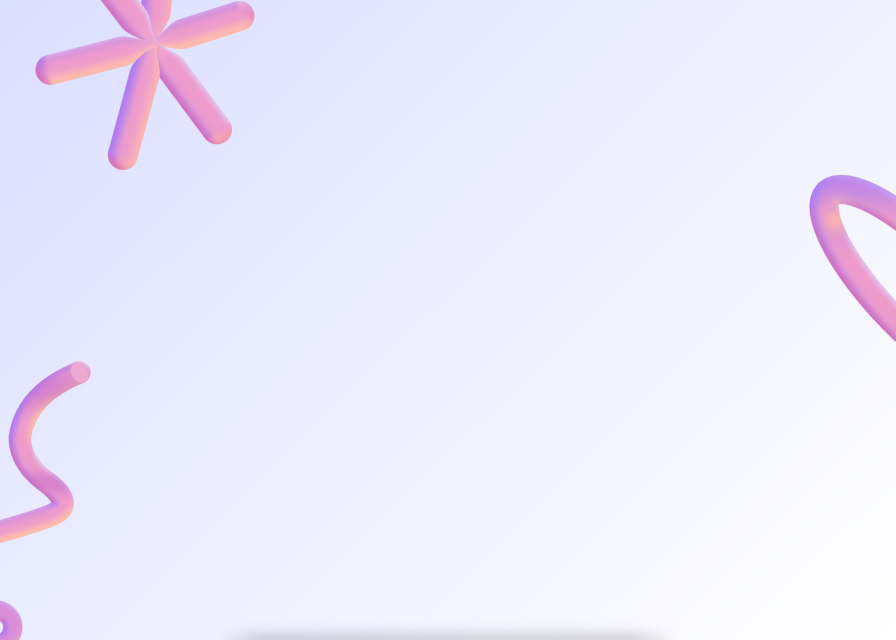
Write a Shadertoy shader that draws this background.

```glsl
// Pale lilac diagonal gradient with glossy tubes around the border: a six-armed
// star, a tilted ring, a squiggle and a small loop. Each tube is the nearest
// offset to a line, turned into a round normal and shaded by its direction.

// Vector from the closest point of segment ab to p; t is the place along it
vec2 segmentOffset(vec2 p, vec2 a, vec2 b, out float t) {
    vec2 ab = b - a;
    t = clamp(dot(p - a, ab) / dot(ab, ab), 0.0, 1.0);
    return p - a - ab * t;
}

// Candy shading from the sideways part of the tube normal
vec3 candy(vec2 n) {
    vec3 c = vec3(0.93, 0.61, 0.80);
    c = mix(c, vec3(0.67, 0.49, 0.97), smoothstep(0.0, 1.0, dot(n, vec2(-0.95, 0.25))));
    c = mix(c, vec3(1.00, 0.74, 0.67), smoothstep(0.0, 0.9, dot(n, vec2(0.45, -0.85))));
    c = mix(c, vec3(0.82, 0.43, 0.74), smoothstep(0.3, 1.1, dot(n, vec2(-0.75, -0.65))));
    return mix(c, vec3(0.88, 0.79, 0.95), smoothstep(0.4, 1.0, dot(n, vec2(0.45, 0.85))));
}

// Lay a tube over col; tint.a is the strength of a local colour
void tube(inout vec3 col, vec2 offset, float radius, vec4 tint) {
    float aa = 0.8 / iResolution.y;
    float cover = 1.0 - smoothstep(-aa, aa, length(offset) - radius);
    col = mix(col, mix(candy(offset / radius), tint.rgb, tint.a), cover);
}

vec2 bezier(vec2 a, vec2 b, vec2 c, float t) {
    return mix(mix(a, b, t), mix(b, c, t), t);
}

void star(inout vec3 col, vec2 p) {
    vec2 center = vec2(0.239, 0.932);
    vec2 tips[6] = vec2[6](vec2(0.250, 1.060), vec2(0.135, 1.068), vec2(0.374, 0.975),
                           vec2(0.339, 0.798), vec2(0.192, 0.758), vec2(0.079, 0.891));
    for (int i = 0; i < 6; i++) {
        float t;
        vec2 offset = segmentOffset(p, center, tips[i], t);
        float along = t * distance(center, tips[i]);
        float radius = 0.0235 * mix(0.3, 1.0, smoothstep(0.0, 0.05, along));
        // Deeper pink on the rounded tip, paler at the joint
        float tip = smoothstep(0.0, 0.03, distance(p, center) - distance(tips[i], center));
        vec4 tint = vec4(0.86, 0.45, 0.70, 0.6 * tip);
        if (along < 0.04) tint = vec4(0.94, 0.68, 0.80, 0.6 * (1.0 - along / 0.04));
        tube(col, offset, radius, tint);
    }
}

void ring(inout vec3 col, vec2 p) {
    vec2 center = vec2(1.443, 0.546), axis = vec2(0.70, -0.714);
    vec2 side = vec2(-axis.y, axis.x), best = vec2(9.0), previous = center + 0.212 * axis;
    for (int i = 1; i <= 64; i++) {
        float angle = 6.28319 * float(i) / 64.0, t;
        vec2 next = center + 0.212 * cos(angle) * axis + 0.065 * sin(angle) * side;
        vec2 offset = segmentOffset(p, previous, next, t);
        if (dot(offset, offset) < dot(best, best)) best = offset;
        previous = next;
    }
    // Violet crown, warm inner left bend
    float crown = smoothstep(0.64, 0.72, p.y);
    float warm = exp(-dot(p - vec2(1.305, 0.655), p - vec2(1.305, 0.655)) / 0.0007);
    vec4 tint = vec4(mix(vec3(0.68, 0.50, 0.95), vec3(1.0, 0.72, 0.65), warm),
                     max(0.7 * crown, 0.8 * warm));
    tube(col, best, 0.0228, tint);
}

void squiggle(inout vec3 col, vec2 p) {
    // Four joined quadratic curves, sharing their end points
    vec2 knots[9] = vec2[9](vec2(0.124, 0.418), vec2(0.040, 0.384), vec2(0.031, 0.316),
                            vec2(0.031, 0.281), vec2(0.066, 0.252), vec2(0.122, 0.212),
                            vec2(0.080, 0.195), vec2(0.050, 0.183), vec2(-0.030, 0.161));
    vec2 best = vec2(9.0);
    for (int i = 0; i < 48; i++) {
        int k = 2 * (i / 12);
        float s = float(i % 12) / 12.0, t;
        vec2 a = bezier(knots[k], knots[k + 1], knots[k + 2], s);
        vec2 b = bezier(knots[k], knots[k + 1], knots[k + 2], s + 1.0 / 12.0);
        vec2 offset = segmentOffset(p, a, b, t);
        if (dot(offset, offset) < dot(best, best)) best = offset;
    }
    float deep = smoothstep(0.05, 0.0, abs(p.y - 0.39)) + smoothstep(0.03, 0.0, abs(p.y - 0.245));
    tube(col, best, 0.0175, vec4(0.77, 0.43, 0.80, 0.55 * min(deep, 1.0)));

    // Flat cut end
    vec2 cut = (p - knots[0]) * mat2(0.9, 0.42, -0.42, 0.9);
    float edge = length(cut / vec2(0.0125, 0.0165)) - 1.0;
    col = mix(col, vec3(0.92, 0.66, 0.82), smoothstep(0.08, -0.08, edge));
}

void mainImage(out vec4 fragColor, in vec2 fragCoord) {
    vec2 uv = fragCoord / iResolution.xy;
    vec2 p = uv * vec2(1.4, 1.0);

    // Diagonal backdrop
    vec3 col = mix(vec3(0.860, 0.872, 1.0), vec3(1.0), 0.58 * uv.x + 0.42 * (1.0 - uv.y));

    star(col, p);
    ring(col, p);
    squiggle(col, p);

    // Small loop in the lower corner
    vec2 loopOffset = p - vec2(-0.007, 0.020);
    loopOffset -= 0.027 * normalize(loopOffset);
    tube(col, loopOffset, 0.0150, vec4(0.73, 0.48, 0.92, 0.4));

    // Soft shadow rising from the bottom edge
    float span = smoothstep(0.33, 0.42, p.x) * smoothstep(1.07, 0.98, p.x);
    col *= 1.0 - 0.13 * span * exp(-p.y * p.y / 0.00025);

    fragColor = vec4(col, 1.0);
}
```
